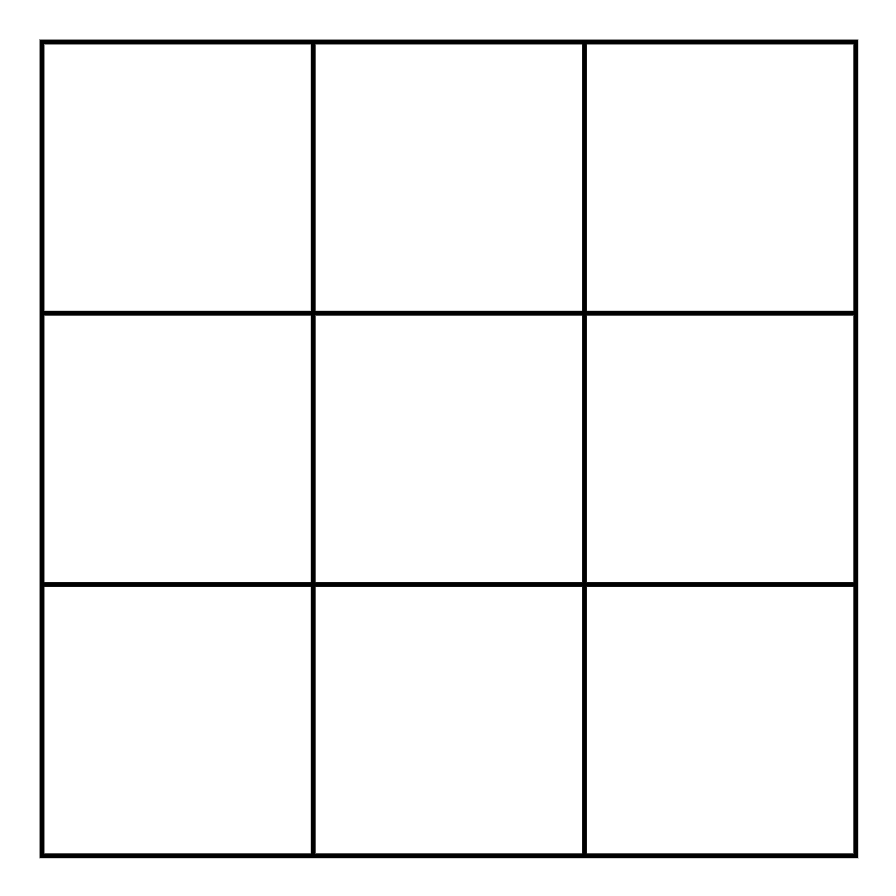
Reproduce this pattern procedurally as a WebGL 2 fragment shader.

```glsl
#version 300 es
precision highp float;
// Draws a three by three grid of square cells in thin black lines on white.

uniform vec2 u_resolution;
out vec4 fragColor;

const vec3 PAPER = vec3(1.0);
const vec3 INK = vec3(0.0);
const float CELLS = 3.0;
const float CELL_SIZE = 0.30273;
const float LINE_WIDTH = 0.00543;
const vec2 GRID_CENTER = vec2(0.50098, 0.49902);

// Distance on each axis to the nearest of the evenly spaced grid lines
vec2 lineDistance(vec2 p, float cells, float size) {
    vec2 nearest = clamp(floor(p / size + 0.5), 0.0, cells);
    return abs(p - nearest * size);
}

// Distance to the whole grid, with lines ending at its outer border
float gridDistance(vec2 p, float cells, float size) {
    float halfSpan = 0.5 * cells * size;
    vec2 toLine = lineDistance(p + halfSpan, cells, size);
    vec2 pastEnd = abs(p) - halfSpan;
    float vertical = max(toLine.x, pastEnd.y);
    float horizontal = max(toLine.y, pastEnd.x);
    return min(vertical, horizontal);
}

// Smooth coverage of a stroke over one pixel
float strokeCoverage(float dist, float width, float pixel) {
    return clamp((0.5 * width - dist) / pixel + 0.5, 0.0, 1.0);
}

void main() {
    // Square canvas units, centred when the canvas is not square
    float side = min(u_resolution.x, u_resolution.y);
    vec2 uv = (gl_FragCoord.xy - 0.5 * u_resolution) / side + 0.5;

    float dist = gridDistance(uv - GRID_CENTER, CELLS, CELL_SIZE);
    float ink = strokeCoverage(dist, LINE_WIDTH, 1.0 / side);
    fragColor = vec4(mix(PAPER, INK, ink), 1.0);
}
```
